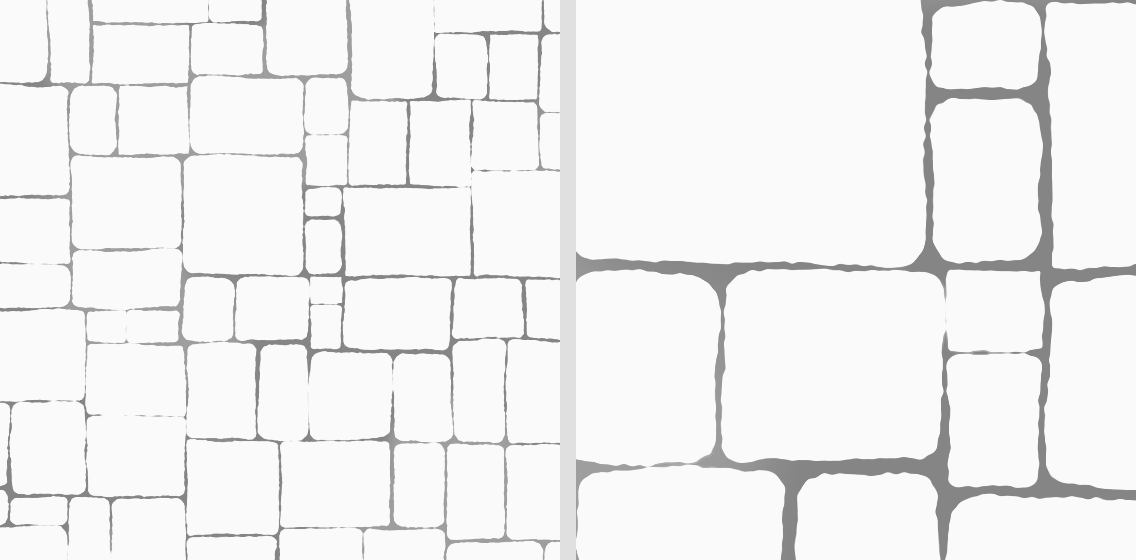
Left: the whole. Right: its middle third, enlarged.
Write a WebGL 2 fragment shader that draws this texture map.

```glsl
#version 300 es
precision highp float;
// Irregular ashlar stone wall: pale rectangular blocks with thin, ragged grey joints.

uniform vec2 u_resolution;
out vec4 fragColor;

const float GRID = 6.0;             // layout cells across the canvas
const float JITTER = 0.37;          // shift of each joint, in cells
const float SPLIT_CHANCE = 0.6;     // share of large cells cut in two
const float SPLIT_LENGTH = 1.1;     // shortest side that may be cut, in cells
const float MAX_ASPECT = 2.2;       // longer blocks are always cut
const float JOINT_HALF = 0.0021;    // mean half width of a joint
const float JOINT_VARY = 0.0031;    // slow change of the half width
const float RAGGED = 0.0016;        // fine roughness of the joint edges
const float WARP = 0.006;           // waviness of the joints
const vec2 CORNER = vec2(0.004, 0.022);  // range of corner radii
const vec3 STONE = vec3(0.98);
const vec3 JOINT_DARK = vec3(0.52);
const vec3 JOINT_MID = vec3(0.62);
const vec3 JOINT_FAINT = vec3(0.80);

float hash(vec2 p) {
    vec3 q = fract(p.xyx * vec3(0.1031, 0.1030, 0.0973));
    q += dot(q, q.yzx + 33.33);
    return fract((q.x + q.y) * q.z);
}

float noise(vec2 p) {
    vec2 i = floor(p), f = fract(p);
    f = f * f * (3.0 - 2.0 * f);
    return mix(mix(hash(i), hash(i + vec2(1, 0)), f.x),
               mix(hash(i + vec2(0, 1)), hash(i + vec2(1, 1)), f.x), f.y);
}

vec2 noise2(vec2 p) {
    return vec2(noise(p + 17.0), noise(p + 71.0)) - 0.5;
}

// Lattice vertices carry a horizontal or a vertical joint in turn.
vec2 jointAt(vec2 vertex) {
    return vertex + JITTER * (2.0 * hash(vertex + 40.0) - 1.0);
}

// The four joints around a cell, as (left, bottom, right, top).
vec4 cellRect(vec2 cell) {
    vec2 a = jointAt(cell), b = jointAt(cell + vec2(1, 0));
    vec2 c = jointAt(cell + vec2(0, 1)), d = jointAt(cell + vec2(1, 1));
    bool even = mod(cell.x + cell.y, 2.0) < 0.5;
    return even ? vec4(c.x, a.y, b.x, d.y) : vec4(a.x, b.y, d.x, c.y);
}

// Cuts some cells across their longer side and keeps the part holding p.
vec4 splitRect(vec4 rect, vec2 p, inout vec2 id) {
    vec2 size = rect.zw - rect.xy;
    float longSide = max(size.x, size.y);
    bool chosen = longSide > SPLIT_LENGTH && hash(id + 7.0) < SPLIT_CHANCE;
    if (!chosen && longSide < MAX_ASPECT * min(size.x, size.y)) return rect;
    vec2 cut = mix(rect.xy, rect.zw, mix(0.34, 0.66, hash(id + 23.0)));
    bool wide = size.x > size.y;
    bool upper = wide ? p.x > cut.x : p.y > cut.y;
    if (upper) {
        id += 101.0;
        if (wide) rect.x = cut.x; else rect.y = cut.y;
    } else {
        if (wide) rect.z = cut.x; else rect.w = cut.y;
    }
    return rect;
}

// Signed distance to the rounded block around p, in canvas units.
float blockDistance(vec2 p) {
    vec2 q = p * GRID, base = floor(q), id = base;
    vec4 rect = vec4(base, base + 1.0);
    for (int y = -1; y <= 1; y++) {
        for (int x = -1; x <= 1; x++) {
            vec2 cell = base + vec2(x, y);
            vec4 r = cellRect(cell);
            if (all(greaterThanEqual(q, r.xy)) && all(lessThan(q, r.zw))) {
                rect = r;
                id = cell;
            }
        }
    }
    rect = splitRect(rect, q, id);
    vec2 halfSize = 0.5 * (rect.zw - rect.xy) / GRID;
    vec2 offset = abs(p - 0.5 * (rect.xy + rect.zw) / GRID);
    float radius = min(mix(CORNER.x, CORNER.y, hash(id + 59.0)),
                       0.5 * min(halfSize.x, halfSize.y));
    vec2 e = offset - halfSize + radius;
    return length(max(e, 0.0)) + min(max(e.x, e.y), 0.0) - radius;
}

void main() {
    vec2 uv = gl_FragCoord.xy / u_resolution.y;
    float pixel = 1.0 / u_resolution.y;

    // Wavy block outlines
    vec2 p = uv + WARP * (noise2(uv * 10.0) + 0.4 * noise2(uv * 38.0));
    float dist = blockDistance(p);

    // Joint width swells, thins out and breaks up
    float swell = 0.65 * noise(uv * 13.0 + 5.0) + 0.35 * noise(uv * 31.0 + 9.0);
    float width = JOINT_HALF + JOINT_VARY * (2.0 * swell - 1.0);
    float rough = 0.5 * noise(uv * 85.0) + 0.5 * noise(uv * 210.0) - 0.5;
    float depth = dist + width + 2.0 * RAGGED * rough;
    float cover = smoothstep(-0.6 * pixel, 0.6 * pixel, depth);

    // Grey drifts in broad patches and fades in hairline joints
    vec3 joint = mix(JOINT_DARK, JOINT_MID, smoothstep(0.42, 0.58, noise(uv * 5.0 + 3.0)));
    joint = mix(JOINT_FAINT, joint, smoothstep(-0.0002, 0.0014, max(width, depth)));
    fragColor = vec4(mix(STONE, joint, cover), 1.0);
}
```
